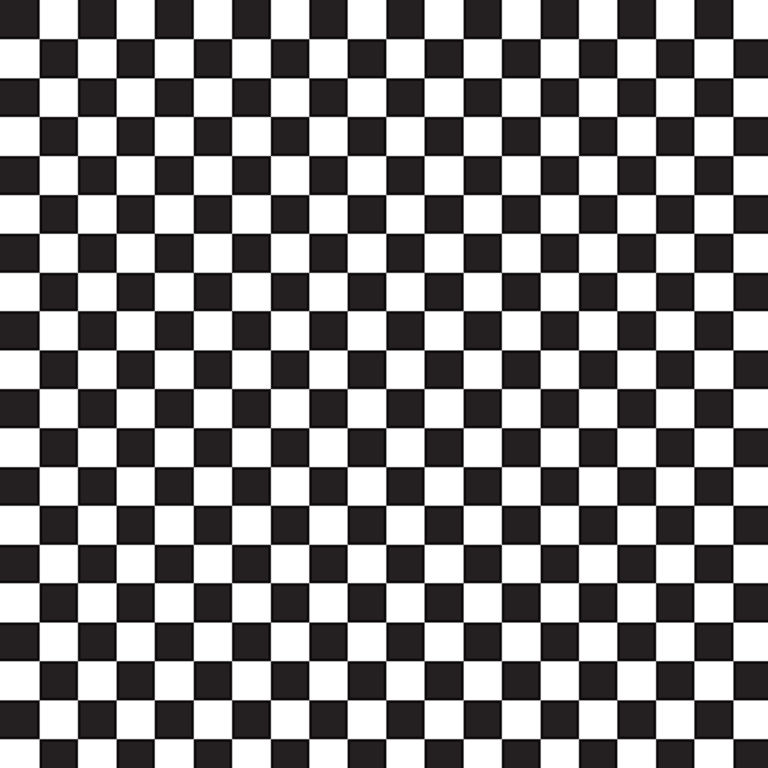
A Shadertoy shader for this pattern:

```glsl
const vec3 WHITE = vec3(1.0);
const vec3 CHARCOAL = vec3(0.14, 0.12, 0.13);
const vec3 RIM_BLACK = vec3(0.03, 0.02, 0.02);

const vec2 CELL_COUNT = vec2(19.93, 19.76);  // cells across and down the canvas
const vec2 GRID_SHIFT = vec2(0.025, 0.015);  // in cells
const float EDGE_SOFTNESS = 0.027;
const float RIM_WIDTH = 0.062;
const float LINE_DRIFT = 0.009;

// Layered sines: a small irregular offset for each grid line
vec2 lineDrift(vec2 line, float amount) {
    return amount * (0.6 * sin(line * 2.7 + vec2(0.4, 1.9))
                   + 0.4 * sin(line * 5.3 + vec2(2.1, 0.7)));
}

// Signed distance to the checker edges, positive inside dark cells
float checkerDistance(vec2 p, float drift) {
    vec2 line = floor(p + 0.5);
    vec2 offset = p - line - lineDrift(line, drift);
    vec2 cell = line - 1.0 + step(0.0, offset);
    float parity = mod(cell.x + cell.y, 2.0);
    float edge = min(abs(offset.x), abs(offset.y));
    return edge * (1.0 - 2.0 * parity);
}

// Charcoal body with a darker rim, blended softly into white
vec3 tileColor(float dist, float softness, float rimWidth) {
    float body = smoothstep(rimWidth - softness, rimWidth + softness, dist);
    vec3 ink = mix(RIM_BLACK, CHARCOAL, body);
    return mix(WHITE, ink, smoothstep(-softness, softness, dist));
}

void mainImage(out vec4 fragColor, in vec2 fragCoord) {
    // Grid counted from the upper left corner
    vec2 uv = fragCoord / iResolution.xy;
    vec2 p = vec2(uv.x, 1.0 - uv.y) * CELL_COUNT - GRID_SHIFT;
    p = max(p, vec2(0.5));  // outer cells run off the canvas

    // Softness never falls below about one pixel
    vec2 pixel = CELL_COUNT / iResolution.xy;
    float softness = max(EDGE_SOFTNESS, 0.6 * max(pixel.x, pixel.y));

    float dist = checkerDistance(p, LINE_DRIFT);
    fragColor = vec4(tileColor(dist, softness, RIM_WIDTH), 1.0);
}
```
